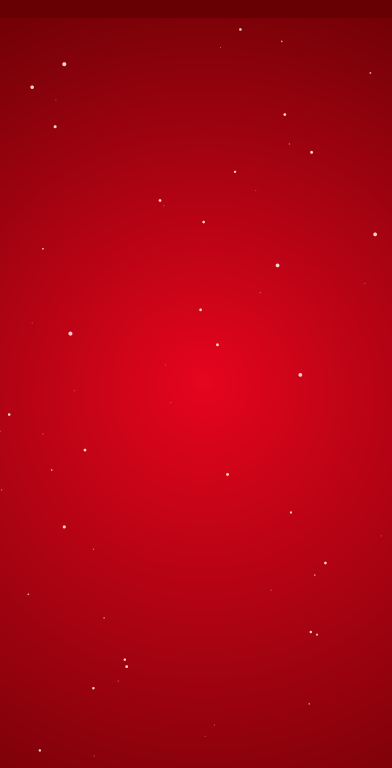
This background is drawn by a WebGL 1 fragment shader. Its source:

```glsl
precision highp float;
// Red radial glow with a dark band along the top and a scatter of small pale snow dots.

uniform vec2 u_resolution;

#define GLOW_CENTER vec2(0.52, 0.505)
#define GLOW_FALLOFF 1.95
#define TOP_SHADE 0.20
#define BAND_HEIGHT 0.0234
#define CORE_COLOR vec3(0.900, 0.018, 0.118)
#define RIM_COLOR vec3(0.500, 0.006, 0.035)
#define BAND_COLOR vec3(0.400, 0.000, 0.008)
#define SNOW_COLOR vec3(1.000, 0.860, 0.830)
#define SNOW_COUNT 56
#define SNOW_MIN_RADIUS 0.0006
#define SNOW_MAX_RADIUS 0.0026

float hash(float n) {
  return fract(sin(n * 12.9898) * 43758.5453);
}

// Glow fades with distance and is slightly darker toward the top.
vec3 background(vec2 p, float aspect) {
  vec2 center = GLOW_CENTER * vec2(aspect, 1.0);
  float fade = GLOW_FALLOFF * length(p - center) + TOP_SHADE * (p.y - 0.5);
  return mix(CORE_COLOR, RIM_COLOR, clamp(fade, 0.0, 1.1));
}

// Dots spread evenly in height, with jitter, and at random across the width.
float snow(vec2 p, float aspect, float pixel) {
  float cover = 0.0;
  for (int i = 0; i < SNOW_COUNT; i++) {
    float id = float(i) + 1.0;
    float row = (id - 1.0 + hash(id + 31.7)) / float(SNOW_COUNT);
    vec2 dot_pos = vec2(hash(id) * aspect, row * (1.0 - BAND_HEIGHT));
    float size = pow(hash(id + 77.3), 1.6);
    float radius = mix(SNOW_MIN_RADIUS, SNOW_MAX_RADIUS, size);
    float edge = clamp(0.5 + (radius - length(p - dot_pos)) / pixel, 0.0, 1.0);
    cover = max(cover, edge * mix(0.35, 0.95, smoothstep(0.0, 0.4, size)));
  }
  return cover;
}

void main() {
  // Coordinates measured in canvas heights.
  vec2 p = gl_FragCoord.xy / u_resolution.y;
  float aspect = u_resolution.x / u_resolution.y;
  float pixel = 1.0 / u_resolution.y;

  vec3 color = background(p, aspect);
  color = mix(color, SNOW_COLOR, snow(p, aspect, pixel));

  // Dark band on top.
  float band = clamp(0.5 + (p.y - 1.0 + BAND_HEIGHT) / pixel, 0.0, 1.0);
  color = mix(color, BAND_COLOR, band);

  gl_FragColor = vec4(color, 1.0);
}
```
